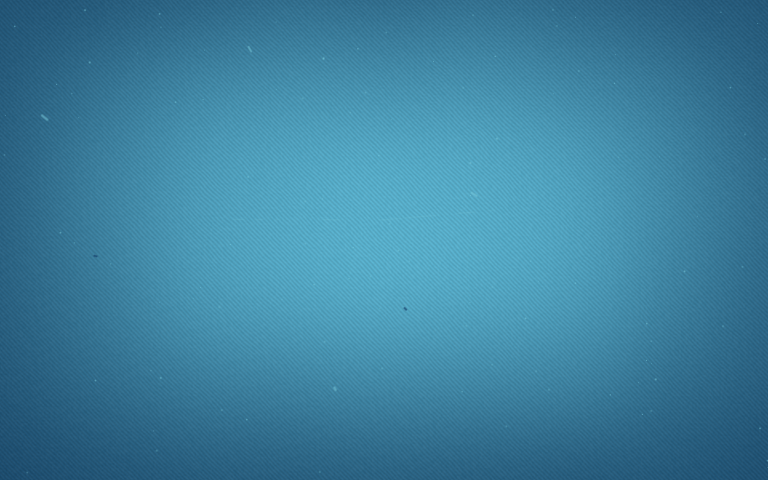
Give the GLSL for this background, as a WebGL 1 fragment shader.

```glsl
precision highp float;
// Worn blue twill cloth lit softly from the middle, darkening to the corners.
// A product of two falloffs gives the light; a diagonal wave gives the weave,
// and hashed cells give grain and dust, with a few scratches on top.
uniform vec2 u_resolution;

float hash(vec2 p) {
  return fract(sin(dot(p, vec2(127.1, 311.7))) * 43758.5453);
}

float noise(vec2 p) {
  vec2 i = floor(p), f = fract(p);
  f = f * f * (3.0 - 2.0 * f);
  return mix(mix(hash(i), hash(i + vec2(1.0, 0.0)), f.x),
             mix(hash(i + vec2(0.0, 1.0)), hash(i + 1.0), f.x), f.y);
}

// Soft stroke from a to b
float stroke(vec2 p, vec2 a, vec2 b, float width) {
  vec2 ab = b - a;
  float along = clamp(dot(p - a, ab) / dot(ab, ab), 0.0, 1.0);
  return 1.0 - smoothstep(0.0, width, length(p - a - ab * along));
}

// One randomly placed speck in some of the cells
float dust(vec2 p, float cells, float density) {
  vec2 id = floor(p * cells);
  vec2 center = 0.2 + 0.6 * vec2(hash(id + 3.1), hash(id + 7.7));
  float size = mix(0.0018, 0.004, hash(id + 5.3));
  float d = length(fract(p * cells) - center) / cells;
  return step(1.0 - density, hash(id)) * (1.0 - smoothstep(0.0, size, d));
}

void main() {
  vec2 uv = gl_FragCoord.xy / u_resolution;
  vec2 p = uv * vec2(1.6, 1.0);

  // Broad light, slightly above and right of the middle
  vec2 q = abs(uv - vec2(0.52, 0.54)) * 2.0;
  float light = exp(-1.1 * pow(q.x, 2.6) - 1.1 * pow(q.y, 2.3));
  light = 1.15 * light - 0.05 + 0.05 * (noise(p * 5.0) - 0.5);
  vec3 color = mix(vec3(0.11, 0.29, 0.42), vec3(0.32, 0.64, 0.75), light);

  // Diagonal threads, faded out where they are too fine to resolve
  float resolved = smoothstep(1.8, 2.8, u_resolution.y / 105.0);
  float wobble = 0.5 * noise(p * 24.0);
  float weave = sin(6.2832 * (105.0 * (p.x + p.y) + wobble));
  color *= 1.0 + 0.05 * weave * resolved;

  // Fine grain
  color += 0.025 * (noise(p * 300.0) - 0.5);

  // Broken horizontal scratch and a faint upright fibre
  float scratch = stroke(p, vec2(0.48, 0.543), vec2(0.80, 0.542), 0.003);
  scratch = max(scratch, stroke(p, vec2(0.80, 0.542), vec2(1.03, 0.562), 0.003));
  scratch *= 0.8 * smoothstep(0.35, 0.75, noise(p * vec2(50.0, 9.0)));
  float fibre = stroke(p, vec2(0.98, 0.54), vec2(0.965, 0.32), 0.003);

  // Larger flecks, then scattered dust
  float fleck = stroke(p, vec2(0.088, 0.759), vec2(0.098, 0.751), 0.005);
  fleck = max(fleck, stroke(p, vec2(0.983, 0.598), vec2(0.993, 0.592), 0.004));
  fleck = max(fleck, stroke(p, vec2(0.518, 0.902), vec2(0.523, 0.893), 0.004));
  fleck = max(fleck, stroke(p, vec2(0.697, 0.192), vec2(0.699, 0.188), 0.005));
  float specks = 0.5 * dust(p, 13.0, 0.13) + 0.3 * dust(p + 4.0, 23.0, 0.08);
  float marks = 0.22 * scratch + 0.05 * fibre + 0.5 * fleck + specks;
  color = mix(color, vec3(0.48, 0.80, 0.87), clamp(marks, 0.0, 1.0));

  // Two dark pits
  float pits = stroke(p, vec2(0.197, 0.467), vec2(0.201, 0.466), 0.004);
  pits = max(pits, stroke(p, vec2(0.843, 0.358), vec2(0.846, 0.355), 0.004));
  color = mix(color, vec3(0.08, 0.25, 0.42), 0.7 * pits);

  gl_FragColor = vec4(color, 1.0);
}
```
